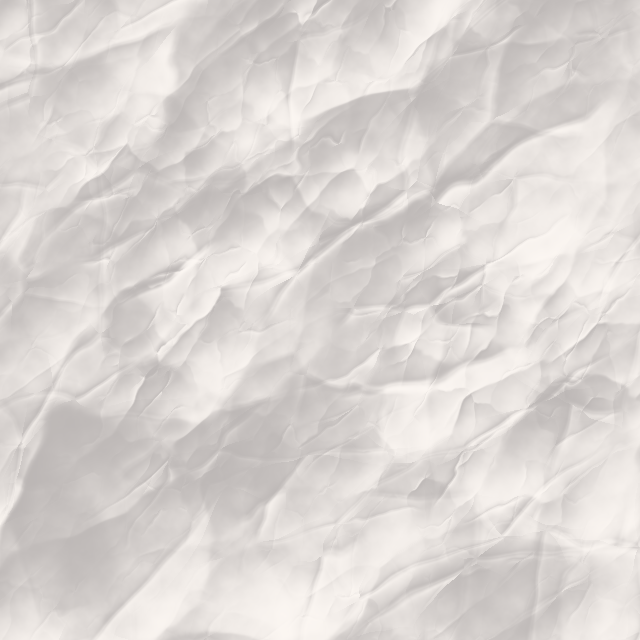
A Shadertoy shader for this texture:

```glsl
// Crumpled white paper under soft light from the upper left.
// Layers of warped, stretched Voronoi facets give tilted planes, and their
// borders carry thin folds that are lit on one side and shaded on the other.

const vec3  PAPER_MID   = vec3(0.862, 0.842, 0.830);
const vec3  TONE_RANGE  = vec3(0.130, 0.130, 0.124);
const vec2  LIGHT_DIR   = vec2(-0.55, 0.835);
const float CONTRAST    = 1.20;
const float TILT        = 0.48;   // random brightness of each facet
const float BEND        = 0.95;   // shading gradient across a facet
const float FOLD_GAIN   = 2.30;   // strength of the thin folds
const float FOLD_WIDTH  = 0.060;  // fold falloff, in facet units
const float SOFT_FOLD   = 8.0;    // blend sharpness of gentle bends
const float HARD_FOLD   = 55.0;   // blend sharpness of crisp creases
const float CLOUD_GAIN  = 0.40;
const float FIBRE_GAIN  = 0.26;

vec2 hash2(vec2 p) {
    vec3 q = fract(p.xyx * vec3(0.1031, 0.1030, 0.0973));
    q += dot(q, q.yzx + 33.33);
    return fract((q.xx + q.yz) * q.zy);
}

float valueNoise(vec2 p) {
    vec2 cell = floor(p);
    vec2 f = fract(p);
    f = f * f * (3.0 - 2.0 * f);
    float low  = mix(hash2(cell).x, hash2(cell + vec2(1, 0)).x, f.x);
    float high = mix(hash2(cell + vec2(0, 1)).x, hash2(cell + vec2(1, 1)).x, f.x);
    return mix(low, high, f.y) * 2.0 - 1.0;
}

float fbm(vec2 p) {
    float sum = 0.0;
    float gain = 0.5;
    for (int i = 0; i < 4; i++) {
        sum += gain * valueNoise(p);
        p = mat2(1.6, 1.2, -1.2, 1.6) * p + 17.3;
        gain *= 0.5;
    }
    return sum;
}

// Signed shading of one layer of facets; stretch.x < stretch.y lengthens
// the facets along the given angle.
float facets(vec2 p, float angle, vec2 stretch, float warp, float seed) {
    float c = cos(angle);
    float s = sin(angle);
    mat2 turn = mat2(c, -s, s, c);
    vec2 light = turn * LIGHT_DIR;
    vec2 q = turn * p * stretch + seed;
    q += warp * vec2(fbm(q + 5.1), fbm(q + 41.7));

    float crispness = smoothstep(-0.6, 0.3, valueNoise(q * 1.1 + 70.0));
    float sharpness = mix(SOFT_FOLD, HARD_FOLD, crispness);
    vec2 base = floor(q);
    vec2 nearest = vec2(9.0);
    vec2 second = vec2(9.0);
    float tone = 0.0;
    float total = 0.0;
    for (int y = -2; y <= 2; y++) {
        for (int x = -2; x <= 2; x++) {
            vec2 cell = base + vec2(x, y);
            vec2 r = cell + hash2(cell) - q;
            float tilt = hash2(cell + 91.0).y * 2.0 - 1.0;
            float weight = exp(-sharpness * length(r));
            tone += weight * (TILT * tilt + BEND * dot(r, light));
            total += weight;
            if (dot(r, r) < dot(nearest, nearest)) {
                second = nearest;
                nearest = r;
            } else if (dot(r, r) < dot(second, second)) {
                second = r;
            }
        }
    }

    // Thin fold along the border, raised or sunken as the noise decides.
    vec2 across = normalize(second - nearest);
    float border = dot(0.5 * (nearest + second), across);
    float profile = smoothstep(0.0, 0.03, border) * exp(-border / FOLD_WIDTH);
    float strength = valueNoise(q * 1.7 + 23.0) + 0.2;
    strength *= smoothstep(0.05, 0.5, abs(strength));
    float fold = FOLD_GAIN * strength * profile * dot(across, light);
    return tone / max(total, 1e-30) + fold;
}

void mainImage(out vec4 fragColor, in vec2 fragCoord) {
    vec2 p = fragCoord / iResolution.y;

    // Broad folds in several directions.
    float tone = 0.75 * facets(p, 0.75, vec2(3.0, 4.6), 0.30, 13.0);
    tone += 0.55 * facets(p, 0.40, vec2(4.2, 7.5), 0.32, 47.0);
    tone += 0.45 * facets(p, 1.50, vec2(4.0, 6.0), 0.30, 83.0);

    // Smaller creases that gather in patches.
    float crumple = smoothstep(-0.3, 0.3, fbm(p * 4.0 + 8.0));
    tone += mix(0.20, 0.65, crumple) * facets(p, 0.70, vec2(8.0, 14.0), 0.40, 29.0);
    tone += mix(0.10, 0.45, crumple) * facets(p, 1.15, vec2(14.0, 22.0), 0.40, 57.0);

    // Gentle undulation and faint fibre.
    tone += CLOUD_GAIN * fbm(p * 5.0 + 61.0);
    tone += FIBRE_GAIN * fbm(p * 36.0 + 3.0);

    vec3 color = PAPER_MID + TONE_RANGE * tanh(CONTRAST * tone);
    fragColor = vec4(color, 1.0);
}
```
